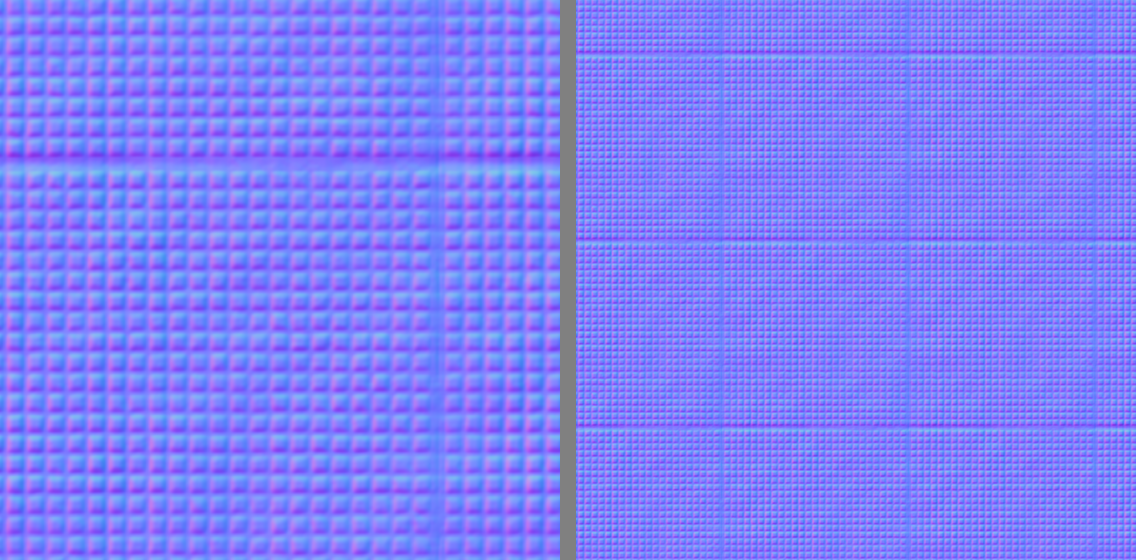
Left: one tile. Right: repeated 3 by 3.
Give the GLSL for this texture map, as a WebGL 1 fragment shader.

```glsl
precision highp float;
// Tangent-space normal map of a grid of soft square studs, 27 by 27, crossed by two flat seams.

uniform vec2 u_resolution;

const float CELL = 0.0363;  // stud pitch; 27 pitches leave a narrow seam on each axis

float hash(vec2 p) {
  vec3 q = fract(vec3(p.xyx) * vec3(0.1031, 0.1030, 0.0973));
  q += dot(q, q.yzx + 33.33);
  return fract((q.x + q.y) * q.z);
}

// Value noise on the unit square that wraps after n lattice steps.
float noise(vec2 p, vec2 n) {
  vec2 x = p * n;
  vec2 i = floor(x);
  vec2 f = x - i;
  f = f * f * f * (f * (f * 6.0 - 15.0) + 10.0);
  vec2 a = mod(i, n);
  vec2 b = mod(i + 1.0, n);
  return mix(mix(hash(a), hash(vec2(b.x, a.y)), f.x),
             mix(hash(vec2(a.x, b.y)), hash(b), f.x), f.y);
}

// Soft-topped rise across one cell, zero in the groove around it.
vec2 studProfile(vec2 t) {
  vec2 w = min(abs(t - 0.5) * 2.0 / 0.93, 1.0);
  vec2 rise = 1.0 - w * w * w;
  return rise * rise;
}

float valley(float d, float width) {
  return exp(-d * d / (width * width));
}

// Surface height, measured in cell pitches.
float height(vec2 p) {
  // Slightly wandering grid that starts at the seams.
  vec2 wobble = vec2(noise(p, vec2(23.0)), noise(p + 0.37, vec2(29.0))) - 0.5;
  vec2 grid = fract(p + wobble * 0.0018 - vec2(0.7917, 0.7174)) / CELL;
  vec2 id = floor(grid);
  vec2 t = grid - id;
  vec2 rise = studProfile(t) * step(id, vec2(26.5));

  // Studs, each with its own height and a slight tilt.
  float lean = 1.0 - dot(t - 0.5, vec2(0.5, 0.35));
  float stud = rise.x * rise.y * lean * mix(0.066, 0.086, hash(id + 7.0));
  stud *= mix(0.8, 1.2, noise(p, vec2(5.0)));

  // Ridges that run on through whole columns and rows.
  float side = 0.65 + 0.35 * cos(6.28319 * (p.x - 0.1));
  float ridges = rise.x * side * mix(0.01, 0.055, hash(vec2(id.x, 51.0)))
               + rise.y * mix(0.015, 0.035, hash(vec2(83.0, id.y)));

  // Seams: a wide horizontal valley, and a vertical step down with a fine crease.
  float along = noise(p, vec2(14.0));
  float u = fract(p.x - 0.765);
  float seams = valley(p.y - 0.708, 0.015) * (0.07 + 0.05 * cos(6.28319 * p.x) + 0.05 * along)
              + 0.1 * (smoothstep(0.0, 0.032, u) - u)
              + valley(p.x - 0.784 - wobble.x * 0.002, 0.004) * 0.02 * along;

  // Broad unevenness and smudged wear.
  float wear = 0.16 * noise(p, vec2(9.0)) + 0.03 * noise(p, vec2(53.0))
             + 0.008 * noise(p, vec2(101.0, 113.0));
  return stud + ridges - seams + wear;
}

void main() {
  vec2 p = gl_FragCoord.xy / u_resolution;
  vec2 e = vec2(0.0024, 0.0);
  vec2 slope = vec2(height(p + e.xy) - height(p - e.xy),
                    height(p + e.yx) - height(p - e.yx)) * CELL / (2.0 * e.x);
  // Red follows the rise to the right, green the fall towards the top.
  vec3 normal = normalize(vec3(slope.x, -slope.y, 1.0));
  gl_FragColor = vec4(normal * 0.5 + 0.5, 1.0);
}
```
